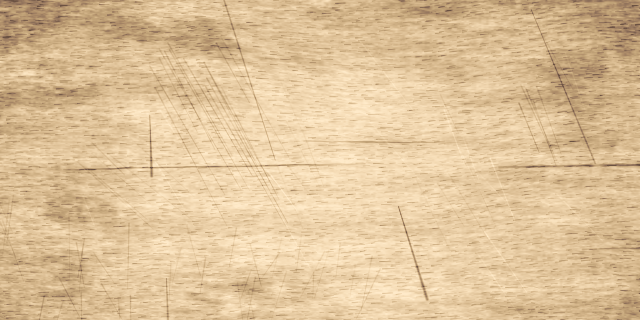
Write a Shadertoy shader that draws this texture.

```glsl
// Pale, worn wooden board: horizontal grain and short pores, broad stains,
// long cracks and groups of slanted scratches. All layers add to or subtract
// from one tone value, which a colour ramp turns into wood colours.

const vec3 WOOD_RAMP[8] = vec3[8](
    vec3(0.42, 0.32, 0.26), vec3(0.57, 0.45, 0.36),
    vec3(0.68, 0.55, 0.41), vec3(0.76, 0.64, 0.47),
    vec3(0.84, 0.72, 0.55), vec3(0.90, 0.79, 0.63),
    vec3(0.96, 0.86, 0.71), vec3(1.00, 0.92, 0.79));

float hash(vec2 p) {
    return fract(sin(dot(p, vec2(127.1, 311.7))) * 43758.5453);
}

float noise(vec2 p) {
    vec2 cell = floor(p), f = fract(p);
    f = f * f * (3.0 - 2.0 * f);
    float low = mix(hash(cell), hash(cell + vec2(1, 0)), f.x);
    float high = mix(hash(cell + vec2(0, 1)), hash(cell + vec2(1, 1)), f.x);
    return mix(low, high, f.y);
}

float fbm(vec2 p) {
    float sum = 0.0, gain = 0.53;
    for (int i = 0; i < 4; i++) {
        sum += gain * noise(p);
        p = p * 2.03 + 17.3;
        gain *= 0.5;
    }
    return sum;
}

vec3 woodColor(float tone) {
    float t = clamp(tone, 0.0, 6.99);
    int i = int(t);
    return mix(WOOD_RAMP[i], WOOD_RAMP[i + 1], fract(t));
}

// Soft line from a to b whose half width runs from widthA to widthB
float stroke(vec2 p, vec2 a, vec2 b, float widthA, float widthB) {
    vec2 d = b - a;
    float t = clamp(dot(p - a, d) / dot(d, d), 0.0, 1.0);
    float width = mix(widthA, widthB, t);
    float pixel = 1.0 / iResolution.y;
    float edge = max(width, pixel);
    return (1.0 - smoothstep(0.0, edge, length(p - a - d * t))) * min(1.0, width / pixel);
}

// Group of scratches with jittered start, direction and strength
float scratches(vec2 p, vec2 start, vec2 run, vec2 spread, float fan, int count, float seed) {
    float sum = 0.0;
    for (int i = 0; i < count; i++) {
        vec2 id = vec2(float(i) + 0.5, seed);
        vec2 jitter = vec2(hash(id), hash(id + 3.7)) - 0.5;
        vec2 a = start + jitter * spread;
        vec2 d = run * mix(0.45, 1.15, hash(id + 9.1));
        d.x += fan * (hash(id + 5.3) - 0.5);
        float wear = 0.35 + 0.65 * noise(p * 30.0 + id);
        sum += stroke(p, a, a + d, 0.0045, 0.0025) * wear * mix(0.4, 1.0, hash(id + 7.9));
    }
    return min(sum, 1.5);
}

// Short dark dashes, one per jittered cell of a shifted grid
float pores(vec2 p, vec2 size, float share, float seed) {
    float row = floor(p.y / size.y);
    vec2 q = vec2(p.x / size.x + hash(vec2(row, seed)) * 9.0, p.y / size.y);
    vec2 id = floor(q) + seed;
    vec2 local = (fract(q) - 0.5) * size;
    vec2 offset = (vec2(hash(id + 1.3), hash(id + 2.9)) - 0.5) * size * vec2(0.3, 0.45);
    vec2 halfRun = vec2(size.x * mix(0.08, 0.33, hash(id + 4.1)), 0.0008);
    float dash = stroke(local, offset - halfRun, offset + halfRun, 0.0035, 0.002);
    return dash * step(hash(id + 6.7), share) * mix(0.25, 1.0, hash(id + 8.3));
}

// Near-horizontal crack with a wavering path, uneven depth and faded ends
float crack(vec2 p, vec2 a, vec2 b, float width) {
    float ends = smoothstep(a.x - 0.01, a.x + 0.1, p.x) * smoothstep(b.x, b.x - 0.25, p.x);
    p.y += 0.006 * (fbm(vec2(p.x * 12.0, a.y * 90.0)) - 0.5);
    float depth = 0.35 + 0.65 * noise(vec2(p.x * 30.0, a.y));
    return stroke(p, a, b, width, width) * depth * mix(0.4, 1.0, ends);
}

float stain(vec2 p, vec2 center, vec2 radius) {
    float falloff = exp(-dot((p - center) / radius, (p - center) / radius));
    return falloff * smoothstep(0.3, 0.7, fbm(p * vec2(18.0, 40.0)));
}

void mainImage(out vec4 fragColor, in vec2 fragCoord) {
    vec2 p = fragCoord / iResolution.y;
    p.x *= 2.0 * iResolution.y / iResolution.x;

    // Bright middle, darker borders and upper right corner
    vec2 fromGlow = (p - vec2(1.02, 0.40)) / vec2(1.0, 0.58);
    float shade = dot(fromGlow, fromGlow);
    float corner = smoothstep(0.9, 2.0, p.x) * smoothstep(0.4, 1.0, p.y);
    float tone = 6.3 - 1.55 * shade - 1.3 * corner;

    // Grain follows gently bent fibres
    vec2 g = p + vec2(0.0, 0.06 * noise(p * vec2(1.6, 2.5)) + 0.010 * noise(p * vec2(6.0, 9.0)));
    float roughness = 0.75 + 0.4 * min(shade, 1.6);
    tone += roughness * 2.8 * (fbm(g * vec2(1.8, 15.0)) - 0.5);
    tone += roughness * 1.3 * (noise(g * vec2(12.0, 105.0)) - 0.5);
    tone += roughness * 1.3 * (noise(g * vec2(50.0, 200.0) + 31.0) - 0.5);
    tone += roughness * 0.9 * (noise(g * vec2(130.0, 256.0) + 71.0) - 0.5);
    tone -= 2.4 * pores(g, vec2(0.058, 0.011), 0.6, 11.0);
    tone -= 1.9 * pores(g + 0.37, vec2(0.039, 0.0125), 0.6, 47.0);

    // Stains
    float dirt = fbm(p * vec2(5.0, 9.0) + 4.0) + 0.25 * (noise(p * vec2(45.0, 80.0)) - 0.5);
    tone -= 1.3 * smoothstep(0.48, 0.75, dirt) * min(shade + 0.2, 1.0);
    tone -= 2.0 * stain(p, vec2(0.67, 0.85), vec2(0.06, 0.05));
    tone -= 2.2 * stain(p, vec2(0.22, 0.34), vec2(0.13, 0.07));
    tone -= 1.8 * stain(p, vec2(0.72, 0.08), vec2(0.24, 0.09));

    // Scratch groups, dark then pale
    tone -= 2.2 * scratches(p, vec2(0.58, 0.82), vec2(0.22, -0.40), vec2(0.26, 0.20), 0.03, 15, 1.0);
    tone -= 1.9 * scratches(p, vec2(0.38, 0.24), vec2(0.03, -0.18), vec2(0.85, 0.36), 0.10, 28, 2.0);
    tone -= 1.8 * scratches(p, vec2(0.30, 0.52), vec2(0.26, -0.22), vec2(0.22, 0.14), 0.05, 6, 3.0);
    tone -= 2.6 * scratches(p, vec2(1.65, 0.70), vec2(0.09, -0.22), vec2(0.07, 0.08), 0.03, 5, 4.0);
    tone -= 1.7 * scratches(p, vec2(0.95, 0.20), vec2(-0.06, -0.16), vec2(0.50, 0.14), 0.08, 13, 5.0);
    tone -= 1.2 * scratches(p, vec2(1.25, 0.65), vec2(0.12, -0.20), vec2(1.00, 0.50), 0.08, 12, 8.0);
    tone += 1.2 * scratches(p, vec2(0.95, 0.60), vec2(0.12, -0.20), vec2(1.70, 0.80), 0.12, 16, 6.0);

    // Deep gouges
    tone -= 2.3 * stroke(p, vec2(0.70, 1.0), vec2(0.86, 0.50), 0.005, 0.003);
    tone -= 2.2 * stroke(p, vec2(1.66, 0.97), vec2(1.86, 0.49), 0.003, 0.005);
    tone -= 4.0 * stroke(p, vec2(0.468, 0.64), vec2(0.474, 0.45), 0.002, 0.008);
    tone -= 4.0 * stroke(p, vec2(1.245, 0.355), vec2(1.335, 0.065), 0.003, 0.008);
    tone -= 2.5 * stroke(p, vec2(0.52, 0.13), vec2(0.525, 0.0), 0.003, 0.006);

    // Cracks along the grain
    tone -= 5.0 * crack(p, vec2(0.20, 0.47), vec2(1.14, 0.488), 0.0045);
    tone -= 4.5 * crack(p, vec2(0.0, 0.416), vec2(0.16, 0.422), 0.0045);
    tone -= 4.0 * crack(p, vec2(0.95, 0.56), vec2(1.46, 0.552), 0.004);
    tone -= 5.0 * crack(p, vec2(1.56, 0.478), vec2(2.2, 0.488), 0.006);
    tone -= 4.0 * crack(p, vec2(1.82, 0.22), vec2(2.1, 0.228), 0.0045);

    fragColor = vec4(woodColor(tone), 1.0);
}
```
